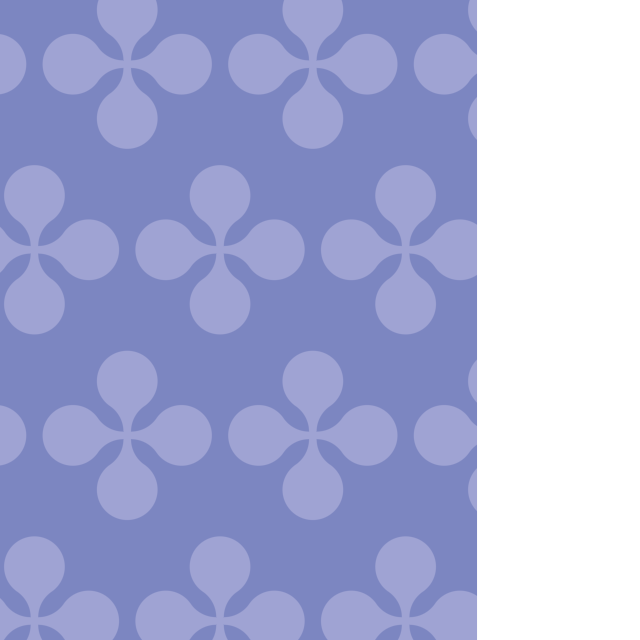
This pattern is drawn by a Shadertoy shader. Its source:

```glsl
// Four-petal flowers in staggered rows on a periwinkle panel, with a white strip at the right.
// Each cell is folded to one half petal: a round tip joined to the hub by a concave,
// tangent arc, giving an analytic distance that is smoothed at the edge.

// Distance to a four-petal flower, in units of the cell width.
float flowerDistance(vec2 p)
{
    // Fold the four petals onto half of the right-hand one.
    p = abs(p);
    if (p.y > p.x) p = p.yx;

    vec2 tip = vec2(0.2925, 0.0);
    float tipRadius = 0.1635;
    float neck = 0.0205; // half width of the petal at the hub

    // Arc that leaves the neck level and touches the tip circle.
    float run = tip.x - neck;
    float arcRadius = (run * run + neck * neck - tipRadius * tipRadius)
                    / (2.0 * (tipRadius - neck));
    vec2 arcCentre = vec2(neck, neck + arcRadius);

    // The line between both centres splits the neck from the tip.
    vec2 axis = arcCentre - tip;
    vec2 offset = p - tip;
    bool onNeck = axis.x * offset.y - axis.y * offset.x > 0.0;
    return onNeck ? arcRadius - length(p - arcCentre)
                  : length(offset) - tipRadius;
}

void mainImage(out vec4 fragColor, in vec2 fragCoord)
{
    vec2 uv = fragCoord / iResolution.y;
    float pixel = 1.0 / iResolution.y;
    float cellSize = 0.29;

    // Staggered grid: every other row shifts by half a cell.
    vec2 grid = (uv - vec2(0.1988, 0.8997)) / cellSize;
    float row = floor(grid.y + 0.5);
    grid.x += 0.5 * mod(row, 2.0);
    vec2 cell = fract(grid + 0.5) - 0.5;

    // Flowers over the ground.
    float dist = flowerDistance(cell) * cellSize;
    float flower = 1.0 - smoothstep(-0.75 * pixel, 0.75 * pixel, dist);
    vec3 color = mix(vec3(0.488, 0.525, 0.757), vec3(0.622, 0.640, 0.827), flower);

    // Blank strip beyond the panel edge.
    float blank = smoothstep(-0.5 * pixel, 0.5 * pixel, uv.x - 0.7455);
    color = mix(color, vec3(1.0), blank);

    fragColor = vec4(color, 1.0);
}
```
